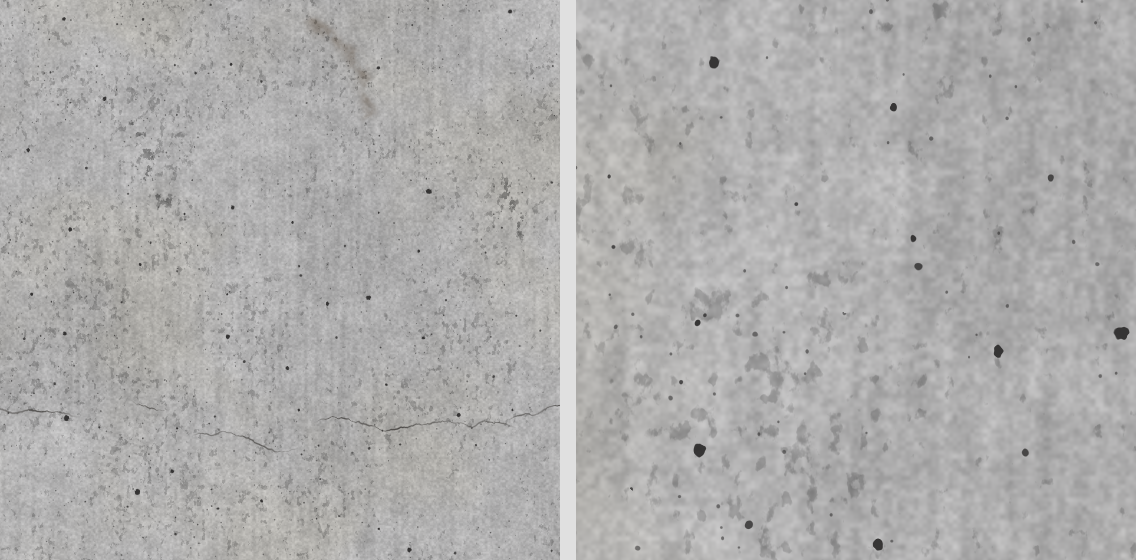
Left, the full canvas; right, a detail of the centre.
Reproduce this texture procedurally as a Shadertoy shader.

```glsl
// Weathered grey concrete: layered value noise gives mottling, grain and faint
// vertical streaks; scattered cells give pores, noisy curves give hairline
// cracks, and soft segments give pitted, partly rusty scuffs.
#define BASE_TONE 0.686
#define MOTTLE 0.11
#define BLOTCH 0.10
#define GRAIN 0.085
#define STREAK 0.045
#define PITTING 0.15
#define PORE_COLOR vec3(0.17, 0.165, 0.165)
#define CRACK_COLOR vec3(0.25, 0.24, 0.23)
#define RUST_COLOR vec3(0.47, 0.43, 0.39)
#define CRACK_WIDTH 0.0011

float hash(vec2 p) {
    vec3 q = fract(vec3(p.xyx) * 0.1031);
    q += dot(q, q.yzx + 33.33);
    return fract((q.x + q.y) * q.z);
}

float noise(vec2 p) {
    vec2 cell = floor(p), f = fract(p);
    f = f * f * (3.0 - 2.0 * f);
    float low = mix(hash(cell), hash(cell + vec2(1, 0)), f.x);
    float high = mix(hash(cell + vec2(0, 1)), hash(cell + vec2(1, 1)), f.x);
    return mix(low, high, f.y);
}

float fbm(vec2 p) {
    float sum = 0.0, amp = 0.5;
    for (int i = 0; i < 4; i++) {
        sum += amp * noise(p);
        p = mat2(1.6, 1.2, -1.2, 1.6) * p + 17.3;
        amp *= 0.5;
    }
    return sum / 0.9375;
}

float segmentDistance(vec2 p, vec2 a, vec2 b) {
    vec2 ab = b - a;
    return length(p - a - ab * clamp(dot(p - a, ab) / dot(ab, ab), 0.0, 1.0));
}

// Round pores, at most one per cell, with random size and presence
float pores(vec2 uv, float cells, float chance, float minR, float maxR, float px) {
    vec2 id = floor(uv * cells);
    vec2 seed = id + cells * 3.0;
    vec2 center = 0.5 + 0.65 * (vec2(hash(seed + 5.1), hash(seed + 9.7)) - 0.5);
    vec2 d = uv - (id + center) / cells;
    d.x *= 0.9 + 0.4 * hash(seed + 2.3);
    float size = hash(seed + 13.9);
    float radius = mix(minR, maxR, size * size);
    radius *= 0.8 + 0.4 * noise(uv * 450.0);
    float present = step(hash(seed), chance);
    return present * (1.0 - smoothstep(radius - px, radius + px, length(d)));
}

float crackHeight(float x, float seed) {
    return 0.045 * (noise(vec2(x * 10.0, seed)) - 0.5)
         + 0.018 * (fbm(vec2(x * 45.0, seed + 4.0)) - 0.5);
}

// Hairline crack: span holds start x, end x, start y, slope
float crack(vec2 uv, vec4 span, float seed, float px) {
    float h = crackHeight(uv.x, seed);
    float slope = span.w + (crackHeight(uv.x + 0.002, seed) - h) / 0.002;
    float d = abs(uv.y - span.z - span.w * (uv.x - span.x) - h);
    d /= sqrt(1.0 + slope * slope);
    float width = CRACK_WIDTH * (0.35 + 1.1 * noise(vec2(uv.x * 70.0, seed)));
    float ends = smoothstep(span.x, span.x + 0.025, uv.x)
               * (1.0 - smoothstep(span.y - 0.05, span.y, uv.x));
    float strength = 0.4 + 0.6 * noise(vec2(uv.x * 28.0, seed + 8.0));
    return ends * strength * (1.0 - smoothstep(width - px, width + px, d));
}

void mainImage(out vec4 fragColor, in vec2 fragCoord) {
    vec2 uv = fragCoord / iResolution.y;
    float px = 0.8 / iResolution.y;

    // Broad mottling, cloudy blotches, fine grain and formwork streaks
    float broad = fbm(uv * 5.0 + 3.0);
    float tone = BASE_TONE + MOTTLE * (broad - 0.5);
    tone += BLOTCH * (fbm(uv * 34.0) - 0.5);
    tone += GRAIN * (noise(uv * 220.0) - 0.5);
    tone += 0.7 * GRAIN * (noise(uv * 390.0 + 40.0) - 0.5);
    float streakArea = smoothstep(0.35, 0.65, noise(uv * vec2(5.0, 2.0) + 7.0));
    tone += STREAK * (noise(uv * vec2(150.0, 9.0)) - 0.5) * (0.3 + streakArea);

    // Scuffs: broken trails that gather pits; the first two are rusty
    vec4 trails[4] = vec4[4](
        vec4(0.55, 0.96, 0.63, 0.90), vec4(0.63, 0.91, 0.66, 0.80),
        vec4(0.24, 0.78, 0.29, 0.64), vec4(0.91, 0.68, 0.92, 0.58));
    vec2 bent = uv + 0.035 * (vec2(fbm(uv * 22.0), fbm(uv * 22.0 + 50.0)) - 0.5);
    float scuff = 0.0, rust = 0.0;
    for (int i = 0; i < 4; i++) {
        float d = segmentDistance(bent, trails[i].xy, trails[i].zw) / 0.013;
        float trail = exp(-d * d);
        scuff = max(scuff, trail);
        if (i < 2) rust = max(rust, trail);
    }

    // Small ragged pits, denser in clusters and along scuffs
    float cluster = smoothstep(0.35, 0.7, fbm(uv * 7.0 + 21.0));
    float threshold = mix(0.70, 0.58, cluster) - 0.09 * scuff;
    float pits = smoothstep(threshold, threshold + 0.14, fbm(uv * vec2(135.0, 100.0)));
    tone -= PITTING * pits * (0.8 + 0.9 * scuff);

    // Near-neutral grey with faint warm patches
    float warmth = smoothstep(0.4, 0.7, fbm(uv * 4.0 + 60.0));
    vec3 color = tone * mix(vec3(1.003, 1.0, 1.002), vec3(1.01, 1.0, 0.975), warmth);
    color = mix(color, RUST_COLOR, 0.6 * rust * smoothstep(0.3, 0.7, fbm(uv * 45.0 + 9.0)));

    // Pores in three sizes
    float hole = pores(uv, 14.0, 0.17, 0.0018, 0.0052, px);
    hole = max(hole, 0.85 * pores(uv, 36.0, 0.05 + 0.13 * cluster, 0.0010, 0.0026, px));
    hole = max(hole, 0.6 * pores(uv, 80.0, 0.04 + 0.12 * cluster, 0.0007, 0.0015, px));
    color = mix(color, PORE_COLOR, 0.92 * hole);

    // Cracks wandering across the lower part
    vec4 spans[5] = vec4[5](
        vec4(-0.03, 0.15, 0.25, -0.06), vec4(0.23, 0.31, 0.285, -0.15),
        vec4(0.34, 0.54, 0.235, -0.15), vec4(0.56, 0.93, 0.24, -0.06),
        vec4(0.90, 1.06, 0.26, 0.0));
    float fissure = 0.0;
    for (int i = 0; i < 5; i++)
        fissure = max(fissure, crack(uv, spans[i], float(i) * 11.0 + 2.0, px));
    color = mix(color, CRACK_COLOR, 0.95 * fissure);

    fragColor = vec4(clamp(color, 0.0, 1.0), 1.0);
}
```
